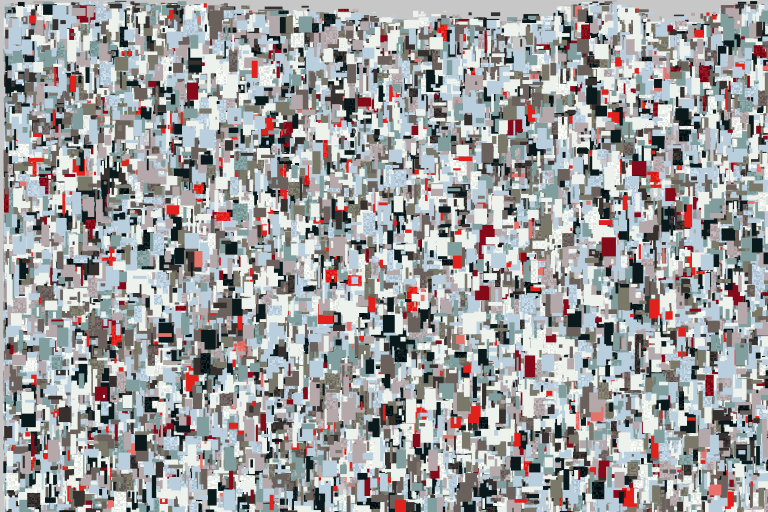
A Shadertoy shader for this pattern:

```glsl
// A dense collage of small upright rectangles in greys, pale blue, black and red.
// Jittered grids of random boxes are painted over each other, large ones first,
// on a plain grey ground that shows along the ragged top and left borders.

const int   LAYERS      = 10;
const vec2  CELL        = vec2(0.024, 0.036);  // grid step, canvas height = 1
const vec2  SIZE_MIN    = vec2(0.005, 0.008);
const vec2  SIZE_MAX    = vec2(0.041, 0.064);
const float SCALE_FIRST = 1.1;                 // size factor of the lowest layer
const float SCALE_LAST  = 0.7;                 // size factor of the highest layer
const float LEFT_MARGIN = 0.009;
const float TOP_MARGIN  = 0.006;
const float NOTCH_DEPTH = 0.042;               // deepest dips of the top border
const float NOTCH_FREQ  = 6.0;
const float GRAIN_SIZE  = 0.003;
const float GRAIN_DEPTH = 0.16;
const float GRAIN_SHARE = 0.22;                // part of the boxes with speckles
const vec3  GROUND      = vec3(0.78, 0.78, 0.78);

// Colour and share of each kind of box
const int KINDS = 12;
const vec4 PALETTE[KINDS] = vec4[KINDS](
    vec4(0.93, 0.95, 0.93, 0.230),   // off-white
    vec4(0.73, 0.81, 0.87, 0.205),   // pale blue
    vec4(0.71, 0.66, 0.67, 0.115),   // mauve grey
    vec4(0.50, 0.62, 0.62, 0.095),   // teal grey
    vec4(0.42, 0.38, 0.36, 0.095),   // taupe
    vec4(0.48, 0.47, 0.41, 0.075),   // olive grey
    vec4(0.21, 0.19, 0.18, 0.050),   // dark brown
    vec4(0.04, 0.10, 0.11, 0.085),   // near black
    vec4(0.88, 0.13, 0.11, 0.020),   // red
    vec4(0.52, 0.04, 0.10, 0.020),   // crimson
    vec4(0.90, 0.45, 0.42, 0.005),   // salmon
    vec4(0.78, 0.78, 0.78, 0.005));  // ground grey

// Four random values in 0..1 from integer coordinates
vec4 hash4(ivec4 key) {
    uvec4 v = uvec4(key) * 1664525u + 1013904223u;
    v += v.yzxy * v.wxyz;
    v ^= v >> 16u;
    v += v.yzxy * v.wxyz;
    v ^= v >> 16u;
    return vec4(v >> 8u) / 16777216.0;
}

float valueNoise(float x) {
    int i = int(floor(x));
    float a = hash4(ivec4(i, 7, 3, 91)).x;
    float b = hash4(ivec4(i + 1, 7, 3, 91)).x;
    return mix(a, b, smoothstep(0.0, 1.0, fract(x)));
}

vec3 pickColour(float r) {
    for (int i = 0; i < KINDS; i++) {
        r -= PALETTE[i].w;
        if (r < 0.0) return PALETTE[i].rgb;
    }
    return PALETTE[0].rgb;
}

// Exact share of the pixel at p that lies inside the box
float boxCoverage(vec2 p, vec2 low, vec2 high, float pixel) {
    vec2 overlap = min(high, p + 0.5 * pixel) - max(low, p - 0.5 * pixel);
    overlap = clamp(overlap / pixel, 0.0, 1.0);
    return overlap.x * overlap.y;
}

// Height of the ragged top border above x
float skyline(float x, float jitter) {
    float notch = smoothstep(0.5, 0.75, valueNoise(x * NOTCH_FREQ));
    return 1.0 - TOP_MARGIN * 2.0 * jitter - NOTCH_DEPTH * notch * (0.5 + 0.5 * jitter);
}

void mainImage(out vec4 fragColor, in vec2 fragCoord) {
    float pixel = 1.0 / iResolution.y;
    vec2 p = fragCoord * pixel;
    vec3 colour = GROUND;
    float grain = hash4(ivec4(ivec2(floor(p / GRAIN_SIZE)), 5, 17)).x - 0.5;

    for (int layer = 0; layer < LAYERS; layer++) {
        float scale = mix(SCALE_FIRST, SCALE_LAST, float(layer) / float(LAYERS - 1));
        vec2 shift = hash4(ivec4(layer, 11, 29, 2)).xy;
        ivec2 home = ivec2(floor(p / CELL + shift));

        // Boxes of the neighbouring cells, always painted in the same order
        for (int n = 0; n < 9; n++) {
            ivec2 cell = home + ivec2(n % 3, n / 3) - 1;
            vec4 shape = hash4(ivec4(cell, layer, 1));
            vec2 centre = (vec2(cell) + shape.xy - shift) * CELL;
            vec2 halfSize = 0.5 * scale * mix(SIZE_MIN, SIZE_MAX, shape.zw * shape.zw);
            vec2 low = centre - halfSize;
            vec2 high = centre + halfSize;
            if (boxCoverage(p, low, high, pixel) <= 0.0) continue;

            // Trim to the borders, then paint
            vec4 look = hash4(ivec4(cell, layer, 2));
            low.x = max(low.x, LEFT_MARGIN * (0.7 + 0.6 * look.z));
            high.y = min(high.y, skyline(centre.x, look.w));
            float speckle = look.y < GRAIN_SHARE ? GRAIN_DEPTH * grain : 0.0;
            vec3 paint = pickColour(look.x) + speckle;
            colour = mix(colour, paint, boxCoverage(p, low, high, pixel));
        }
    }
    fragColor = vec4(clamp(colour, 0.0, 1.0), 1.0);
}
```
